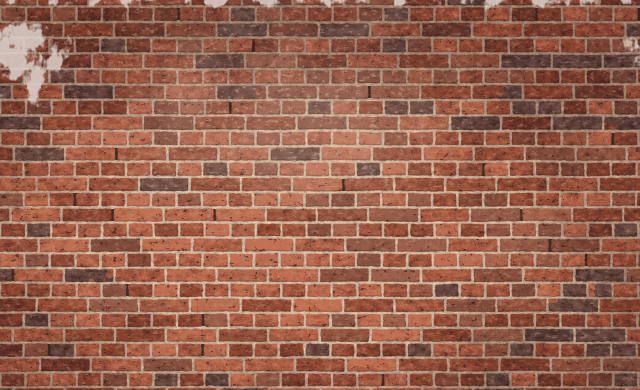
Reproduce this texture procedurally as a WebGL 1 fragment shader.

```glsl
precision highp float;
uniform vec2 u_resolution;

#define COURSES 25.6        // brick rows per canvas height
#define STRETCHERS 7.635    // long bricks per canvas height
#define HALF_JOINT 0.066    // half mortar width, in courses
#define RAGGED 0.075        // roughness of the brick edges
#define BRICK_SPREAD 0.42   // tone difference between bricks
#define GRAIN 0.75          // strength of the surface texture
#define SOOT 0.36           // darkening towards the borders
#define DUST 0.34           // pale bloom on the upper middle
#define DARK_BRICKS 0.06    // share of burnt bricks
#define OPEN_JOINTS 0.05    // share of missing upright joints

const vec3 DEEP = vec3(0.27, 0.13, 0.11);
const vec3 UMBER = vec3(0.53, 0.26, 0.18);
const vec3 CLAY = vec3(0.76, 0.44, 0.32);
const vec3 BROWN = vec3(0.45, 0.30, 0.25);
const vec3 SLATE = vec3(0.31, 0.24, 0.23);
const vec3 BLOOM = vec3(0.76, 0.59, 0.52);
const vec3 MORTAR = vec3(0.84, 0.74, 0.64);
const vec3 PAINT = vec3(0.87, 0.83, 0.80);

float hash(vec2 p) {
  vec3 q = fract(p.xyx * vec3(0.1031, 0.1030, 0.0973));
  q += dot(q, q.yzx + 33.33);
  return fract((q.x + q.y) * q.z);
}

float corner(vec2 cell, vec2 offset) {
  float angle = 6.2832 * hash(cell + 71.0);
  return dot(vec2(cos(angle), sin(angle)), offset);
}

float gradientNoise(vec2 p) {
  vec2 i = floor(p), f = p - i;
  vec2 e = vec2(1.0, 0.0);
  vec2 s = f * f * f * (f * (f * 6.0 - 15.0) + 10.0);
  return mix(mix(corner(i, f), corner(i + e, f - e), s.x),
             mix(corner(i + e.yx, f - e.yx), corner(i + 1.0, f - 1.0), s.x), s.y);
}

float fbm(vec2 p) {
  float sum = 0.0, amplitude = 0.6;
  for (int i = 0; i < 4; i++) {
    sum += amplitude * gradientNoise(p);
    p = p * 2.03 + 17.3;
    amplitude *= 0.58;
  }
  return sum;
}

float roundedBox(vec2 p, vec2 halfSize, float radius) {
  vec2 d = abs(p) - halfSize + radius;
  return length(max(d, 0.0)) + min(max(d.x, d.y), 0.0) - radius;
}

vec3 brickRamp(float t) {
  vec3 low = mix(DEEP, UMBER, clamp(t / 0.45, 0.0, 1.0));
  return mix(low, CLAY, clamp((t - 0.45) / 0.4, 0.0, 1.0));
}

void main() {
  vec2 st = gl_FragCoord.xy / u_resolution;
  vec2 p = vec2(gl_FragCoord.x / u_resolution.y, 1.0 - st.y);
  float aa = 0.8 * COURSES / u_resolution.y;

  // Courses counted from the top, slightly tighter towards the bottom
  vec2 w = p + 0.0022 * vec2(gradientNoise(p * 9.0), gradientNoise(p * 7.0 + 40.0));
  float level = w.y * (COURSES - 0.8 + 0.8 * w.y) - 0.41;
  float row = floor(level);

  // Header courses alternate with stretcher courses
  float isStretcher = mod(row, 2.0);
  float perStretcher = 2.0 - isStretcher;
  float phase = mix(-0.03, mod(row, 4.0) < 2.0 ? 0.237 : 0.763, isStretcher);
  float along = w.x * STRETCHERS * perStretcher - phase + 0.1 * (hash(vec2(row, 5.0)) - 0.5);
  vec2 id = vec2(floor(along), row) + isStretcher * vec2(50.0, 0.0) + 9.0;
  float brickLength = COURSES / (STRETCHERS * perStretcher);
  vec2 q = vec2((fract(along) - 0.5) * brickLength, fract(level) - 0.5);

  // Brick outline with chipped edges
  vec2 halfSize = vec2(0.5 * brickLength, 0.5) - HALF_JOINT;
  halfSize -= 0.025 * vec2(hash(id + 3.0), hash(id + 8.0));
  float edge = roundedBox(q, halfSize, 0.08) + RAGGED * fbm(p * 75.0);
  float brick = smoothstep(aa, -aa, edge);

  // Weathering over the whole wall
  float broad = fbm(p * 4.0 + 11.0);
  float soot = smoothstep(0.2, 0.72, length((st - vec2(0.46, 0.4)) * vec2(1.05, 1.2)) + 0.25 * broad);
  float bloom = smoothstep(0.42, 0.0, length((st - vec2(0.44, 0.72)) * vec2(1.2, 1.0)) + 0.3 * broad);

  // Brick face: own tone, rough grain, dark pits and pale flakes
  float grain = fbm(p * vec2(38.0, 60.0) + 31.0 * hash(id));
  float fine = fbm(p * vec2(80.0, 110.0));
  float tone = 0.73 + BRICK_SPREAD * (hash(id) - 0.5) - SOOT * soot + GRAIN * (0.45 * grain + 0.35 * fine);
  vec3 face = brickRamp(tone);
  face = mix(face, BROWN, 0.55 * smoothstep(0.65, 1.0, hash(id + 21.0)));
  float burnt = step(1.0 - DARK_BRICKS * (0.5 + 1.8 * soot), hash(id + 37.0));
  face = mix(face, SLATE * (1.0 + 0.7 * grain), 0.75 * burnt);
  face = mix(face, DEEP, 0.75 * smoothstep(0.2, 0.48, fine - 0.5 * grain + 0.06 * soot));
  float flakes = smoothstep(0.05, 0.4, fbm(p * vec2(55.0, 85.0) + 90.0));
  face = mix(face, BLOOM, min(DUST * bloom + (0.35 + 0.25 * bloom) * flakes, 0.8));
  face *= 1.0 - 0.22 * smoothstep(-0.14, 0.0, edge) * smoothstep(-0.1, 0.4, q.y);

  // Mortar: grimy near the borders, with a few open upright joints
  vec3 mortar = mix(MORTAR, BROWN, clamp(0.55 * soot + 0.4 * fine, 0.0, 0.8));
  mortar *= 0.98 + 0.25 * grain;
  float upright = step(abs(q.y), 0.4) * step(halfSize.x - 0.06, abs(q.x));
  float open = step(1.0 - OPEN_JOINTS, hash(vec2(floor(along + 0.5), row) + 63.0));
  mortar = mix(mortar, DEEP * 0.6, 0.85 * upright * open);
  vec3 color = mix(mortar, face, brick);

  // Old paint left at the upper corners and along the top
  float corners = smoothstep(0.17, 0.02, length((st - vec2(0.03, 0.87)) * vec2(1.3, 0.8)));
  corners = max(corners, smoothstep(0.09, 0.0, length((st - vec2(1.0, 0.86)) * vec2(2.0, 0.7))));
  corners = max(corners, 0.75 * smoothstep(0.96, 1.0, st.y));
  float paint = smoothstep(0.28, 0.4, 0.42 * corners + 0.55 * fbm(p * vec2(17.0, 13.0) + 5.0));
  color = mix(color, PAINT, 0.85 * paint * step(0.01, corners));

  gl_FragColor = vec4(clamp(color, 0.0, 1.0), 1.0);
}
```
